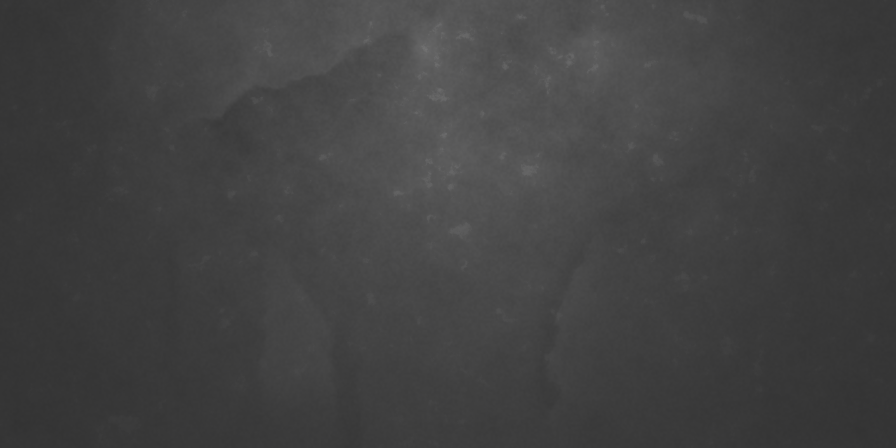
Reproduce this texture procedurally as a Shadertoy shader.

```glsl
// Dark worn plaster wall: a soft overhead glow fading into a vignette,
// overlaid with cloudy stains, a diagonal scrape, faint drips and fine grain.
// Mottling is layered smooth cellular noise; stains are warped soft ellipses.

const vec3 TINT = vec3(1.0, 1.0, 1.003);
const float SHADOW = 0.204;               // level in the far corners
const float GLOW = 0.124;                 // added level under the light
const vec2 GLOW_CENTER = vec2(1.03, 0.86);
const vec2 GLOW_SIZE = vec2(0.65, 0.76);
const float CLOUD_AMOUNT = 0.10;
const float GRIT_AMOUNT = 0.045;
const float GRAIN_AMOUNT = 0.022;
const float WARP = 0.10;                  // raggedness of stain outlines

vec3 hash3(vec2 cell) {
    vec3 h = fract(cell.xyx * vec3(0.1031, 0.1030, 0.0973));
    h += dot(h, h.yxz + 33.33);
    return fract((h.xxy + h.yzz) * h.zyx);
}

// Random cell values blended by distance to jittered cell points, 0 to 1.
float cellNoise(vec2 p) {
    vec2 base = floor(p), f = p - base;
    float sum = 0.0, total = 0.0;
    for (int j = -1; j <= 1; j++)
    for (int i = -1; i <= 1; i++) {
        vec2 offset = vec2(i, j);
        vec3 h = hash3(base + offset + 57.0);
        vec2 d = offset + 0.2 + 0.6 * h.xy - f;
        float w = pow(max(1.0 - dot(d, d) / 1.6, 0.0), 3.0);
        sum += w * h.z;
        total += w;
    }
    return sum / max(total, 1e-4);
}

// Layered cellular noise, centred on zero.
float clouds(vec2 p) {
    float sum = 0.0, amp = 0.5;
    for (int i = 0; i < 5; i++) {
        sum += amp * (cellNoise(p) - 0.5);
        p = mat2(1.62, 1.18, -1.18, 1.62) * p + 11.7;
        amp *= 0.58;
    }
    return sum;
}

float stain(vec2 p, vec2 center, vec2 size) {
    vec2 q = (p - center) / size;
    return exp(-dot(q, q));
}

// Soft-edged band between two positions.
float band(float x, float a, float b, float soft) {
    return smoothstep(a - soft, a + soft, x) * (1.0 - smoothstep(b - soft, b + soft, x));
}

// Diagonal scraped ridge, light above and dull below.
float scrape(vec2 p, float rough) {
    float ridge = 0.73 + 0.45 * (p.x - 0.44) + 0.07 * rough;
    float h = p.y - ridge;
    float along = band(p.x, 0.44, 0.86, 0.08);
    float lit = smoothstep(-0.006, 0.008, h) * exp(-max(h, 0.0) / 0.07);
    float dull = smoothstep(0.006, -0.012, h) * exp(min(h, 0.0) / 0.10);
    return along * (0.024 * lit - 0.022 * dull);
}

// Faint runs of moisture on the lower half.
float drips(vec2 p, float rough) {
    float x = p.x + 0.08 * rough;
    float panel = band(x, 0.59, 0.74 - 0.10 * smoothstep(0.25, 0.43, p.y), 0.012)
                * band(p.y, 0.12, 0.42, 0.06);
    float path = 1.20 + 0.19 * p.y + 0.012 * sin(p.y * 17.0);
    float reach = band(p.y, 0.08, 0.46, 0.07);
    float right = x - path;
    float run = smoothstep(0.0, 0.012, right) * exp(-max(right, 0.0) / 0.045);
    float groove = exp(-pow((right + 0.014) / 0.02, 2.0));
    float left = exp(-pow((x - 0.38 + 0.01 * sin(p.y * 14.0)) / 0.018, 2.0));
    float column = band(x, 0.745, 0.80, 0.015) * (1.0 - smoothstep(0.2, 0.36, p.y));
    return 0.017 * panel + reach * (0.018 * run - 0.014 * groove)
         - 0.007 * left * band(p.y, 0.18, 0.45, 0.08) - 0.010 * column;
}

void mainImage(out vec4 fragColor, in vec2 fragCoord) {
    vec2 p = fragCoord / iResolution.y;
    p.x += 1.0 - 0.5 * iResolution.x / iResolution.y;

    float broad = clouds(p * 4.0);
    float rough = clouds(p * 13.0 + 31.0);
    float grit = clouds(p * 38.0 + 7.0);
    float grain = cellNoise(p * 190.0) - 0.5;
    vec2 w = p + WARP * vec2(rough, clouds(p * 12.0 + 83.0));

    // Light and vignette
    float light = stain(p, GLOW_CENTER, GLOW_SIZE);
    float level = SHADOW + GLOW * light;

    // Pale patches in the upper half
    level += 0.050 * stain(w, vec2(0.965, 0.885), vec2(0.045, 0.07));
    level += 0.038 * stain(w, vec2(1.34, 0.88), vec2(0.07, 0.06));
    level += 0.024 * stain(w, vec2(1.48, 0.80), vec2(0.20, 0.10));
    level += 0.018 * stain(w, vec2(0.50, 0.93), vec2(0.22, 0.11));
    level += 0.016 * stain(w, vec2(1.06, 0.63), vec2(0.24, 0.07));
    level += 0.014 * stain(w, vec2(1.56, 0.53), vec2(0.05, 0.06));

    // Dull hollows between them
    level -= 0.022 * stain(w, vec2(1.17, 0.89), vec2(0.10, 0.09));
    level -= 0.016 * stain(w, vec2(0.76, 0.78), vec2(0.10, 0.08));
    level -= 0.015 * stain(w, vec2(1.42, 0.50), vec2(0.11, 0.12));

    // Surface marks
    level += scrape(p, rough) + drips(p, rough);
    level += 0.007 * (smoothstep(0.235, 0.26, w.x) - 0.5) * smoothstep(0.4, 0.65, p.y)
           * (1.0 - smoothstep(0.3, 0.55, p.x));

    // Mottling, stronger where the light reaches
    float relief = 0.2 + 0.8 * light * smoothstep(-0.1, 0.75, p.y);
    level += relief * (CLOUD_AMOUNT * (0.5 * broad + 0.5 * rough) + GRIT_AMOUNT * grit);
    level += GRAIN_AMOUNT * grain * (0.4 + 0.6 * light);
    level += 0.05 * relief * smoothstep(0.20, 0.36, grit + 0.3 * rough);

    fragColor = vec4(clamp(level * TINT, 0.0, 1.0), 1.0);
}
```
